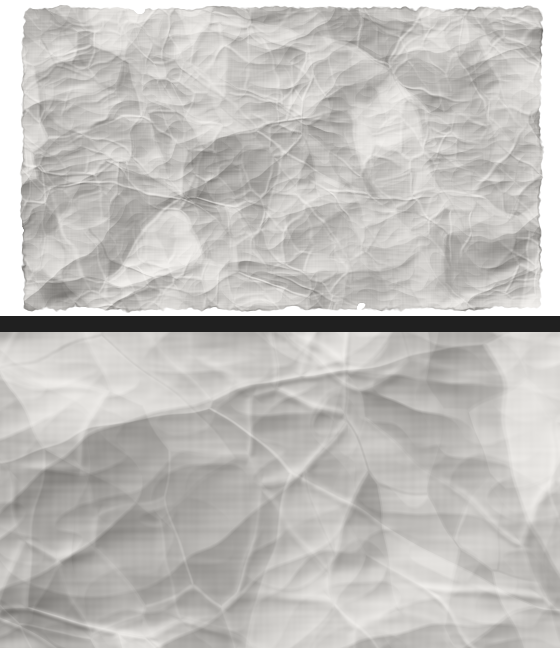
Top, the full canvas; bottom, a detail of the centre.
Reproduce this texture procedurally as a WebGL 2 fragment shader.

```glsl
#version 300 es
precision highp float;

uniform vec2 u_resolution;
out vec4 outColor;

const vec3 BACKDROP = vec3(1.0);
const vec3 PAPER_TINT = vec3(0.006, -0.002, -0.014);
const float BASE_TONE = 0.775;
const float FOLD_CONTRAST = 0.068;
const float FACET_CONTRAST = 0.15;
const float CREASE_CONTRAST = 0.12;
const float CREASE_WIDTH = 0.0042;
const float WEAVE_CONTRAST = 0.045;
const float RELIEF_STEP = 0.004;
const vec2 LIGHT_DIR = vec2(-0.35, 0.94);
const vec2 SHEET_CENTER = vec2(0.503, 0.498);
const vec2 SHEET_HALF = vec2(0.462, 0.477);
const float CORNER_RADIUS = 0.022;
const mat2 TURN = mat2(0.88, 0.47, -0.47, 0.88);

vec2 hash2(vec2 p) {
    vec3 q = fract(vec3(p.xyx) * vec3(0.1031, 0.1030, 0.0973));
    q += dot(q, q.yzx + 33.33);
    return fract((q.xx + q.yz) * q.zy);
}

// Gradient noise, roughly -0.7 to 0.7
float noise(vec2 p) {
    vec2 i = floor(p), f = fract(p);
    vec2 s = f * f * f * (f * (f * 6.0 - 15.0) + 10.0);
    vec2 o = vec2(1.0, 0.0);
    float a = dot(hash2(i) * 2.0 - 1.0, f);
    float b = dot(hash2(i + o.xy) * 2.0 - 1.0, f - o.xy);
    float c = dot(hash2(i + o.yx) * 2.0 - 1.0, f - o.yx);
    float d = dot(hash2(i + 1.0) * 2.0 - 1.0, f - 1.0);
    return mix(mix(a, b, s.x), mix(c, d, s.x), s.y);
}

vec2 warp(vec2 p) {
    vec2 coarse = vec2(noise(p * 4.0 + 7.0), noise(p * 4.0 + 31.0));
    vec2 fine = vec2(noise(p * 17.0 + 53.0), noise(p * 17.0 + 71.0));
    return p + 0.07 * coarse + 0.014 * fine;
}

// Height of sharp-crested folds, wider than tall
float foldHeight(vec2 p) {
    vec2 q = mat2(0.98, -0.2, 0.2, 0.98) * p * vec2(0.62, 1.0) + 20.0;
    float height = 0.0, freq = 3.6, gain = 1.0;
    for (int i = 0; i < 4; i++) {
        height -= gain * abs(noise(q * freq)) / freq;
        q = TURN * q + 5.3;
        freq *= 1.9;
        gain *= 0.82;
    }
    return height;
}

// Flat facets: x = distance to the nearest crease, y = facet tone
vec2 facets(vec2 p) {
    vec2 cell = floor(p), f = fract(p);
    vec2 nearest = vec2(0.0), nearestId = vec2(0.0);
    float best = 9.0;
    for (int y = -1; y <= 1; y++)
    for (int x = -1; x <= 1; x++) {
        vec2 o = vec2(x, y);
        vec2 r = o + hash2(cell + o) - f;
        float d = dot(r, r);
        if (d < best) { best = d; nearest = r; nearestId = cell + o; }
    }
    float edge = 9.0;
    for (int y = -2; y <= 2; y++)
    for (int x = -2; x <= 2; x++) {
        vec2 o = vec2(x, y);
        vec2 r = o + hash2(cell + o) - f;
        vec2 across = r - nearest;
        if (dot(across, across) > 0.0001)
            edge = min(edge, dot(0.5 * (r + nearest), normalize(across)));
    }
    vec2 tilt = hash2(nearestId + 91.0) - 0.5;
    return vec2(edge, hash2(nearestId + 37.0).x - 0.5 + dot(nearest, tilt));
}

float sheetDistance(vec2 p, float aspect) {
    vec2 scale = vec2(aspect, 1.0);
    vec2 q = abs(p - SHEET_CENTER * scale) - SHEET_HALF * scale + CORNER_RADIUS;
    float d = length(max(q, 0.0)) + min(max(q.x, q.y), 0.0) - CORNER_RADIUS;
    d += 0.018 * noise(p * 6.0 + 3.0) + 0.012 * noise(p * 24.0) + 0.007 * noise(p * 65.0);
    return d + 0.03 * smoothstep(0.38, 0.6, noise(p * 13.0 + 40.0));
}

void main() {
    float aspect = u_resolution.x / u_resolution.y;
    float pixel = 1.0 / u_resolution.y;
    vec2 p = gl_FragCoord.xy * pixel;
    vec2 here = warp(p), lit = warp(p + LIGHT_DIR * RELIEF_STEP);

    // Broad folds
    float shade = FOLD_CONTRAST * (foldHeight(here) - foldHeight(lit)) / RELIEF_STEP;

    // Facets and raised creases at three sizes
    float freq = 4.5, gain = 1.0;
    mat2 spin = mat2(0.97, 0.24, -0.24, 0.97);
    for (int i = 0; i < 3; i++) {
        mat2 frame = mat2(0.66 * freq, 0.0, 0.0, freq) * spin;
        vec2 shift = vec2(11.0, 27.0) * float(i + 1);
        vec2 a = facets(frame * here + shift), b = facets(frame * lit + shift);
        vec2 reach = vec2(a.x, b.x) / (freq * CREASE_WIDTH);
        vec2 ridge = exp(-reach * reach);
        float strength = smoothstep(-0.25, 0.3, noise(p * 5.0 + shift));
        shade += gain * FACET_CONTRAST * a.y * smoothstep(0.0, 2.0 * pixel * freq, a.x);
        shade += strength * CREASE_CONTRAST * (ridge.x - ridge.y + 0.25 * ridge.x);
        freq *= 1.8;
        gain *= 0.72;
        spin = TURN * spin;
    }

    // Woven fibres
    float weave = noise(p * vec2(14.0, 170.0)) + 0.6 * noise(p * vec2(170.0, 14.0) + 60.0);
    shade += WEAVE_CONTRAST * weave;

    // Soft highlight limit and shaded torn rim
    float tone = BASE_TONE + shade / (1.0 + 2.2 * max(shade, 0.0));
    float d = sheetDistance(p, aspect);
    float rim = smoothstep(-0.009, 0.0, d) * smoothstep(-0.2, 0.4, noise(p * 8.0 + 17.0));
    tone = clamp(tone - 0.22 * rim, 0.3, 0.94);

    float cover = 1.0 - smoothstep(-pixel, pixel, d);
    outColor = vec4(mix(BACKDROP, tone + PAPER_TINT, cover), 1.0);
}
```
